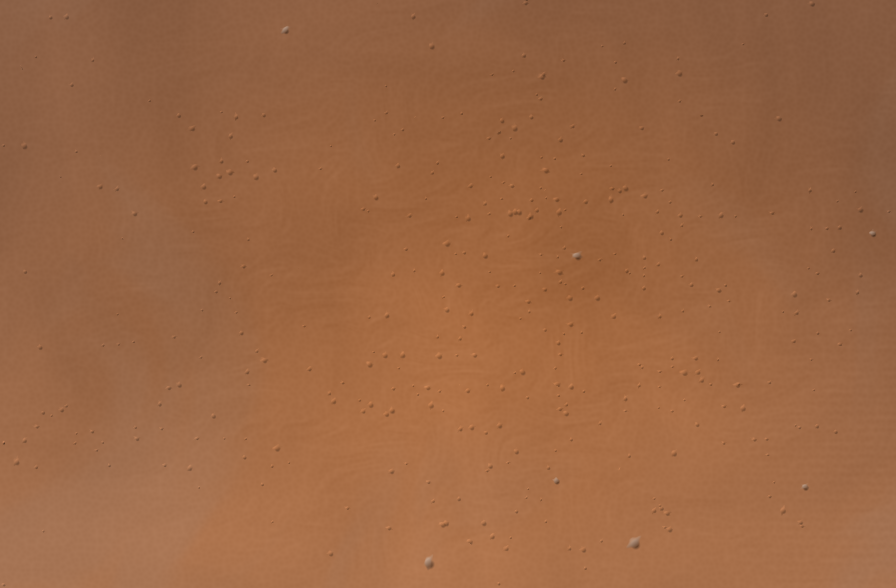
This texture is drawn by a WebGL 2 fragment shader. Its source:

```glsl
#version 300 es
precision highp float;

#define TOP_TONE vec3(0.530, 0.352, 0.240)
#define BOTTOM_TONE vec3(0.672, 0.445, 0.292)
#define WARM_SHIFT vec3(0.034, -0.005, -0.042)
#define DUST_TONE vec3(0.65, 0.475, 0.365)
#define PEBBLE_TONE vec3(0.57, 0.48, 0.42)
#define MOTTLE 0.032
#define DUST 0.42
#define RELIEF 0.040
#define GRAIN_SHARE 0.14
#define PEBBLE_SHARE 0.07
#define LIGHT_DIR vec2(-0.55, 0.83)

uniform vec2 u_resolution;
out vec4 fragColor;

vec3 hash3(vec2 cell) {
    vec3 q = fract(vec3(cell.xyx) * vec3(0.1031, 0.1030, 0.0973));
    q += dot(q, q.yxz + 33.33);
    return fract((q.xxy + q.yzz) * q.zyx);
}

// Layered, warped sines, roughly -0.7 to 0.7
float waves(vec2 p) {
    float sum = 0.0, amp = 0.5;
    for (int i = 0; i < 5; i++) {
        p = mat2(0.8, 0.6, -0.6, 0.8) * p * 1.7 + 1.3;
        p += 0.6 * sin(p.yx * 1.2);
        sum += amp * sin(p.x) * sin(p.y);
        amp *= 0.6;
    }
    return sum;
}

// Distance to the nearest jittered cell point
float cellular(vec2 p) {
    vec2 cell = floor(p);
    float nearest = 2.0;
    for (int y = -1; y <= 1; y++)
    for (int x = -1; x <= 1; x++) {
        vec2 c = cell + vec2(x, y);
        nearest = min(nearest, length(c + hash3(c).xy - p));
    }
    return nearest;
}

// One grain per chosen cell: body cover, lit side, cast shadow
vec3 grains(vec2 p, float size, float share, vec2 radii, float seed) {
    vec2 cell = floor(p / size);
    vec3 rnd = hash3(cell + seed);
    vec3 form = hash3(cell + seed + 71.0);
    if (rnd.z > share) return vec3(0.0);
    float radius = mix(radii.x, radii.y, form.x * form.x);
    vec2 d = (p - (cell + 0.25 + 0.5 * rnd.xy) * size) / radius;
    float angle = 0.6 + 2.0 * (form.y - 0.5);
    vec2 axis = vec2(cos(angle), sin(angle));
    vec2 q = vec2(dot(d, axis) / (1.0 + 0.9 * form.z), dot(d, vec2(-axis.y, axis.x)));
    // Uneven outline
    q *= 1.0 + 0.25 * sin(q.x * 2.3 + form.y * 20.0) * sin(q.y * 2.7 + form.z * 20.0);
    float soft = 0.35 + 0.6 / (u_resolution.y * radius);
    float body = 1.0 - smoothstep(1.0 - soft, 1.0 + soft, length(q));
    float lit = clamp(dot(d, LIGHT_DIR) + 0.15, -1.0, 1.0);
    float shade = 1.0 - smoothstep(0.3, 1.6, length(d + LIGHT_DIR * 0.9));
    return vec3(body, body * lit, shade * (1.0 - body));
}

void main() {
    vec2 p = gl_FragCoord.xy / u_resolution.y;
    vec2 uv = gl_FragCoord.xy / u_resolution;
    vec2 fromMiddle = (uv - vec2(0.56, 0.50)) * vec2(1.9, 1.6);
    float middle = exp(-dot(fromMiddle, fromMiddle) * 1.6);

    // Clay: vertical light falloff, warm middle, greyer sides
    float cloud = waves(p * 1.6 + 4.0);
    float light = 0.93 - uv.y + 0.24 * cloud + 0.20 * (middle - 0.45);
    light -= 0.22 * smoothstep(0.65, 1.0, uv.x) * uv.y;
    vec3 color = mix(TOP_TONE, BOTTOM_TONE, smoothstep(-0.20, 1.05, light));
    color += WARM_SHIFT * (middle - 0.40);
    color += MOTTLE * waves(p * vec2(4.0, 2.8)) * vec3(1.0, 0.75, 0.6);

    // Pale dusty smears near the top and the sides
    vec2 bent = p + 0.06 * sin(p.yx * 9.0 + 1.0);
    float smear = smoothstep(0.0, 0.5, waves(bent * vec2(3.4, 2.0) + 9.0));
    float outer = smoothstep(0.25, 0.9, length(fromMiddle));
    color = mix(color, DUST_TONE * (0.88 + 0.12 * light), DUST * smear * outer);

    // Fine surface: embossed ridges, tiny pores, faint brush lines
    vec2 ridge = p * vec2(12.0, 15.0);
    float emboss = waves(ridge) - waves(ridge + LIGHT_DIR * 0.08);
    color -= RELIEF * emboss * (0.25 + middle);
    color += 0.018 * (cellular(p * 110.0) - 0.45);
    float brushed = smoothstep(0.7, 0.95, uv.x) * smoothstep(0.65, 0.3, uv.y);
    color += 0.004 * brushed * sin(p.y * 420.0 + 2.0 * cloud);

    // Small clay grains, gathered towards the middle
    float cluster = clamp(0.05 + middle + 0.9 * waves(p * 3.0 + 2.0), 0.05, 1.4);
    for (int i = 0; i < 3; i++) {
        float layer = float(i);
        vec2 shifted = p + vec2(0.013, 0.007) * layer;
        vec3 g = grains(shifted, 0.024 + 0.009 * layer, GRAIN_SHARE * cluster,
                        vec2(0.0013, 0.0036), 17.0 * layer);
        color += vec3(0.13, 0.09, 0.065) * g.y - 0.012 * g.x;
        color *= 1.0 - 0.28 * g.z;
    }

    // A few larger grey pebbles
    vec3 pebble = grains(p, 0.13, PEBBLE_SHARE, vec2(0.0036, 0.0062), 203.0);
    color *= 1.0 - 0.45 * pebble.z;
    color = mix(color, PEBBLE_TONE, 0.7 * pebble.x) + 0.14 * pebble.y;

    fragColor = vec4(clamp(color, 0.0, 1.0), 1.0);
}
```
